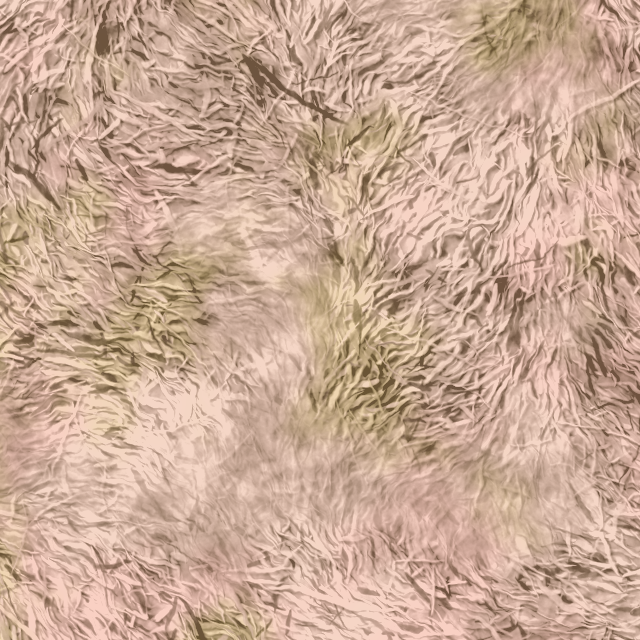
Give the GLSL for this texture, as a Shadertoy shader.

```glsl
// Sun-bleached dry grass on dusty pink soil, with mossy green patches.
// Layers of curved, tapered blades are scattered on jittered grids, fine to coarse;
// each casts a soft shadow. The summed tone is then coloured through a straw ramp.

#define LAYERS 10
#define FINE_CELLS 42.0
#define COARSE_CELLS 8.5
#define BLADE_WIDTH 0.0034
#define SOFTNESS 0.0019
#define SPREAD 0.5
#define SHADOW_DEPTH 0.50
#define MEAN_TONE 0.64
#define CONTRAST 1.32
#define BROAD_TONE 0.85
#define MOSS_AMOUNT 0.9
#define BLUSH_AMOUNT 0.8

const vec3 SHADE = vec3(0.43, 0.33, 0.25);
const vec3 EARTH = vec3(0.62, 0.51, 0.43);
const vec3 STRAW = vec3(0.74, 0.62, 0.55);
const vec3 SAND  = vec3(0.84, 0.715, 0.65);
const vec3 PALE  = vec3(0.96, 0.84, 0.775);
const vec3 MOSS_TINT  = vec3(0.95, 1.00, 0.78);
const vec3 BLUSH_TINT = vec3(1.02, 0.965, 0.985);

vec4 hash4(vec3 p) {
    vec4 q = fract(p.xyzx * vec4(0.1031, 0.1030, 0.0973, 0.1099));
    q += dot(q, q.wzxy + 33.33);
    return fract((q.xxyz + q.yzzw) * q.zywx);
}

float noise(vec2 p) {
    vec2 i = floor(p), f = fract(p);
    f = f * f * (3.0 - 2.0 * f);
    float low  = mix(hash4(vec3(i, 7.0)).x, hash4(vec3(i + vec2(1, 0), 7.0)).x, f.x);
    float high = mix(hash4(vec3(i + vec2(0, 1), 7.0)).x, hash4(vec3(i + vec2(1, 1), 7.0)).x, f.x);
    return mix(low, high, f.y);
}

float fbm(vec2 p) {
    float sum = 0.0, weight = 0.53;
    for (int k = 0; k < 4; k++) {
        sum += weight * noise(p);
        p = mat2(0.8, 0.6, -0.6, 0.8) * p * 2.03 + 11.7;
        weight *= 0.5;
    }
    return sum;
}

// Broad fields: x = smooth dust, y = moss, z = blush
vec3 groundFields(vec2 p) {
    vec2 fromCentre = p - vec2(0.5, 0.48);
    float dust = fbm(p * 4.6 + 21.0) + 0.16 * exp(-22.0 * dot(fromCentre, fromCentre));
    float moss = fbm(p * 5.2 + 53.0) + 0.24 * (0.42 - p.x);
    float blush = fbm(p * 4.5 + 87.0);
    return vec3(smoothstep(0.50, 0.76, dust),
                smoothstep(0.48, 0.74, moss),
                smoothstep(0.46, 0.70, blush));
}

// Lay one layer of blades over ground: x = tone, y = greenness
vec2 layBlades(vec2 ground, vec2 p, float layer, float cells, float edge, float opacity) {
    vec2 home = floor(p * cells);
    float coarse = layer / float(LAYERS - 1);
    for (int j = -1; j <= 1; j++)
    for (int i = -1; i <= 1; i++) {
        vec2 cell = home + vec2(i, j);
        vec4 place = hash4(vec3(cell, layer * 5.0 + 13.0));
        vec4 look = hash4(vec3(cell + 71.0, layer * 5.0 + 31.0));
        vec2 root = (cell + place.xy) / cells;

        // Direction follows a slow flow, with a few strays
        float angle = 1.9 + 3.8 * (noise((root - layer * 0.37) * 3.0 + 4.0) - 0.5);
        angle += (place.z - 0.5) * (look.w < 0.15 ? 3.14 : 2.0 * SPREAD);
        vec2 along = vec2(cos(angle), sin(angle));
        vec2 across = vec2(-along.y, along.x);

        // Curved, tapered blade
        float halfLength = mix(0.45, 0.95, place.w) / cells;
        float u = dot(p - root, along) / halfLength;
        float v = dot(p - root, across) + (look.x - 0.5) * 0.35 * halfLength * u * u;
        float taper = sqrt(max(1.0 - u * u, 0.0));
        float width = BLADE_WIDTH * mix(0.4, 1.5, look.y * look.y) * taper;
        float fade = smoothstep(0.0, 0.6, taper) * opacity;
        fade *= step(look.w, mix(1.0, 0.5, coarse));

        // Shadow to the lower right, then the blade itself; some blades are dark
        float shift = dot(vec2(0.0036, -0.0040), across);
        float shadow = 1.0 - smoothstep(-edge, edge * 1.8, abs(v - shift) - width);
        float cover = 1.0 - smoothstep(-edge, edge, abs(v) - width);
        ground.x -= SHADOW_DEPTH * shadow * fade * look.z * max(ground.x, 0.0);
        float bladeTone = look.z < 0.2 ? 0.8 * look.z + 0.05 : mix(0.28, 1.1, sqrt(look.z));
        ground = mix(ground, vec2(bladeTone, place.z), cover * fade * 0.85);
    }
    return ground;
}

vec3 strawRamp(float tone) {
    float t = clamp(tone, 0.0, 1.0) * 4.0;
    vec3 c = mix(SHADE, EARTH, clamp(t, 0.0, 1.0));
    c = mix(c, STRAW, clamp(t - 1.0, 0.0, 1.0));
    c = mix(c, SAND, clamp(t - 2.0, 0.0, 1.0));
    return mix(c, PALE, clamp(t - 3.0, 0.0, 1.0));
}

void mainImage(out vec4 fragColor, in vec2 fragCoord) {
    vec2 p = fragCoord / iResolution.y;
    float edge = max(SOFTNESS, 0.8 / iResolution.y);
    vec3 fields = groundFields(p);

    // Ragged outlines, soil, then blades from fine litter to long stalks
    vec2 ragged = p + 0.022 * (vec2(fbm(p * 22.0 + 3.0), fbm(p * 22.0 + 47.0)) - 0.5);
    vec2 ground = vec2(0.64 + 0.8 * (fbm(p * 26.0) - 0.5), 0.5);
    float opacity = mix(0.95, 0.36, fields.x);
    for (int k = 0; k < LAYERS; k++) {
        float coarse = pow(float(k) / float(LAYERS - 1), 1.6);
        float cells = mix(FINE_CELLS, COARSE_CELLS, coarse);
        ground = layBlades(ground, ragged + float(k) * 0.37, float(k), cells, edge, opacity);
    }

    // Dust haze, broad light and dark, mottling and grain
    float tone = mix(ground.x, 0.70, 0.25 * fields.x) - 0.08 * fields.y + 0.05;
    tone += BROAD_TONE * (fbm(p * 6.0 + 31.0) - 0.5) * (1.0 - 0.5 * fields.x);
    tone += 0.40 * (fbm(p * 42.0 + 15.0) - 0.5) + 0.22 * (fbm(p * 110.0 + 5.0) - 0.5);
    tone = MEAN_TONE + (tone - MEAN_TONE) * CONTRAST;

    // Colour, with moss strongest in the darker tones
    vec3 color = strawRamp(tone);
    color *= mix(vec3(1.0), BLUSH_TINT, BLUSH_AMOUNT * fields.z * (1.0 - fields.y));
    float green = MOSS_AMOUNT * fields.y * smoothstep(-0.2, 0.7, ground.y);
    green *= 1.0 - 0.45 * clamp(tone, 0.0, 1.0);
    color *= mix(vec3(1.0), MOSS_TINT, green);
    fragColor = vec4(clamp(color, 0.0, 1.0), 1.0);
}
```
